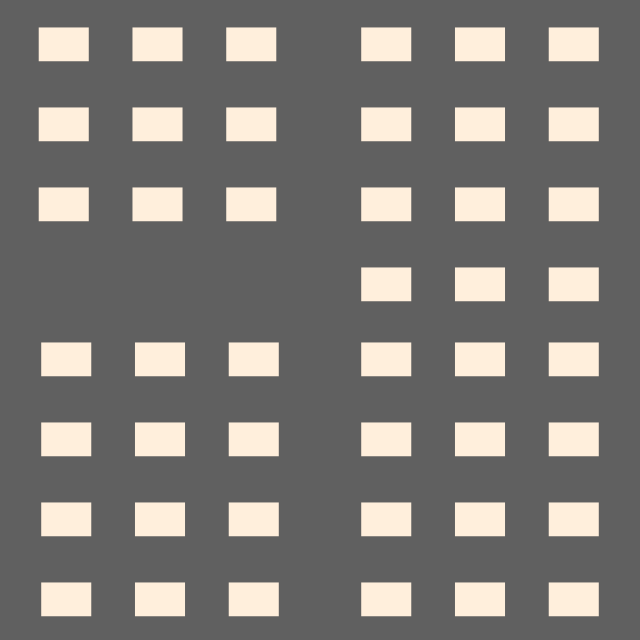
This pattern is drawn by a WebGL 2 fragment shader. Its source:

```glsl
#version 300 es
precision highp float;
// Flat grey facade with four blocks of cream windows, three columns each.
// Each block snaps the point to its nearest grid cell, clamped to the block's
// rows and columns, then takes the smoothed coverage of one rectangle.

#define WALL_COLOR vec3(0.378, 0.378, 0.378)
#define WINDOW_COLOR vec3(1.0, 0.938, 0.863)
#define PITCH vec2(0.1465, 0.125)
#define HALF_SIZE vec2(0.0391, 0.0264)
#define COLUMNS 3.0
#define LEFT_UPPER_X 0.0996
#define LEFT_LOWER_X 0.1035
#define RIGHT_X 0.6035
#define LOWER_Y 0.0635
#define UPPER_Y 0.5557

uniform vec2 u_resolution;
out vec4 fragColor;

// Coverage of an axis-aligned rectangle, smoothed over one pixel per axis
float rectCoverage(vec2 offset, vec2 halfSize, vec2 pixel) {
    vec2 cover = clamp(0.5 - (abs(offset) - halfSize) / pixel, 0.0, 1.0);
    return cover.x * cover.y;
}

// Grid of windows; firstCenter is the center of its lower left window
float windowBlock(vec2 p, vec2 firstCenter, float rows, vec2 pixel) {
    vec2 lastCell = vec2(COLUMNS, rows) - 1.0;
    vec2 cell = clamp(floor((p - firstCenter) / PITCH + 0.5), vec2(0.0), lastCell);
    return rectCoverage(p - firstCenter - cell * PITCH, HALF_SIZE, pixel);
}

void main() {
    vec2 pixel = 1.0 / u_resolution;
    vec2 p = gl_FragCoord.xy * pixel;

    // Lower blocks, four rows each
    float windows = windowBlock(p, vec2(LEFT_LOWER_X, LOWER_Y), 4.0, pixel);
    windows = max(windows, windowBlock(p, vec2(RIGHT_X, LOWER_Y), 4.0, pixel));

    // Upper blocks; the left one lacks its lowest row
    windows = max(windows, windowBlock(p, vec2(LEFT_UPPER_X, UPPER_Y + PITCH.y), 3.0, pixel));
    windows = max(windows, windowBlock(p, vec2(RIGHT_X, UPPER_Y), 4.0, pixel));

    fragColor = vec4(mix(WALL_COLOR, WINDOW_COLOR, windows), 1.0);
}
```
